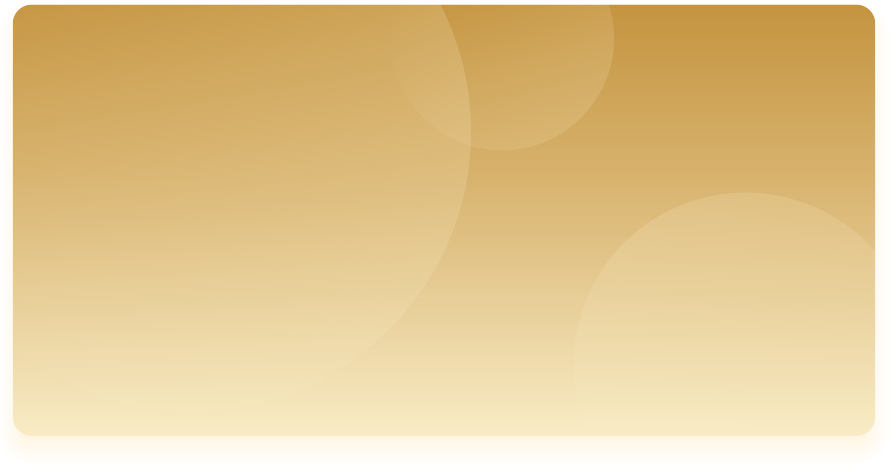
This background is drawn by a Shadertoy shader. Its source:

```glsl
// A rounded golden card with a vertical gradient, floating on white.
// Distance functions shape the card, its warm soft shadow and three
// translucent discs, each of which fades along its own direction.

const vec3 PAPER  = vec3(1.0);
const vec3 GOLD   = vec3(0.77, 0.58, 0.25);
const vec3 SAND   = vec3(0.845, 0.70, 0.43);
const vec3 CREAM  = vec3(0.975, 0.925, 0.775);
const vec3 SHADOW = vec3(1.0, 0.90, 0.72);

float roundedBox(vec2 p, vec2 halfSize, float radius) {
    vec2 q = abs(p) - halfSize + radius;
    return length(max(q, 0.0)) + min(max(q.x, q.y), 0.0) - radius;
}

// Coverage of a shape, smoothed over about one pixel
float cover(float dist, float pixel) {
    return 1.0 - smoothstep(-0.5 * pixel, 0.5 * pixel, dist);
}

// Three-stop gradient, t running from the top to the bottom of the card
vec3 cardGradient(float t) {
    const float middle = 0.4;
    vec3 upper = mix(GOLD, SAND, clamp(t / middle, 0.0, 1.0));
    return mix(upper, CREAM, clamp((t - middle) / (1.0 - middle), 0.0, 1.0));
}

// Opacity of a disc that grows from 0 to strength along a direction
float fadingDisc(vec2 p, float radius, vec2 direction, float strength, float pixel) {
    float along = dot(p, normalize(direction)) / radius;
    float fade = clamp(0.5 + 0.5 * along, 0.0, 1.0);
    return strength * fade * cover(length(p) - radius, pixel);
}

void mainImage(out vec4 fragColor, in vec2 fragCoord) {
    // Canvas height is one unit
    vec2 p = fragCoord / iResolution.y;
    float pixel = 1.0 / iResolution.y;

    vec2 cardCenter = vec2(0.9407, 0.5333);
    vec2 cardHalf = vec2(0.9136, 0.4568);
    float corner = 0.04;
    vec2 local = p - cardCenter;

    // Shadow, dropped below the card
    float shadowDist = roundedBox(local + vec2(0.0, 0.03), cardHalf, corner);
    float shadow = 0.5 * (1.0 - smoothstep(-0.06, 0.045, shadowDist));
    vec3 color = mix(PAPER, SHADOW, shadow);

    // Card surface
    vec3 card = cardGradient(0.5 - 0.5 * local.y / cardHalf.y);

    // Large left, small upper and lower right discs
    float large = fadingDisc(p - vec2(0.405, 0.721), 0.593, vec2(1.0, 0.0), 0.20, pixel);
    float small = fadingDisc(p - vec2(1.064, 0.9185), 0.237, vec2(1.0, -0.6), 0.17, pixel);
    float lower = fadingDisc(p - vec2(1.580, 0.227), 0.365, vec2(-0.3, 1.0), 0.20, pixel);
    card = mix(card, CREAM, large);
    card = mix(card, CREAM, small);
    card = mix(card, CREAM, lower);

    color = mix(color, card, cover(roundedBox(local, cardHalf, corner), pixel));
    fragColor = vec4(color, 1.0);
}
```
